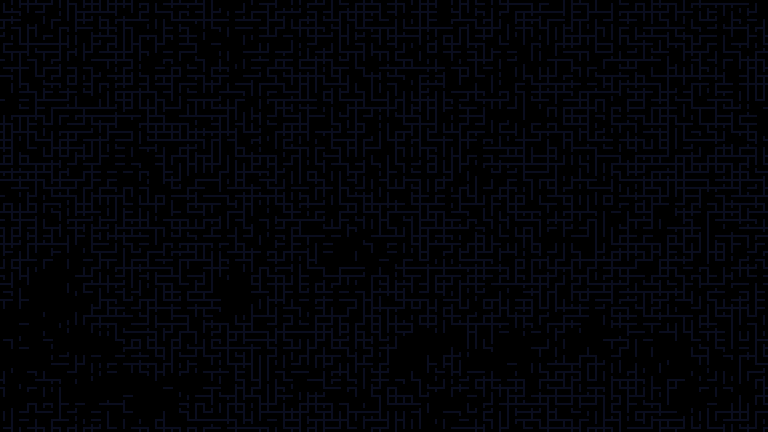
This pattern is drawn by a WebGL 1 fragment shader. Its source:

```glsl
precision highp float;

uniform vec2 u_resolution;

float hash(vec2 p) {
  vec3 q = fract(vec3(p.xyx) * vec3(0.1031, 0.1030, 0.0973));
  q += dot(q, q.yzx + 33.33);
  return fract((q.x + q.y) * q.z);
}

float noise(vec2 p) {
  vec2 i = floor(p), f = fract(p);
  f = f * f * (3.0 - 2.0 * f);
  return mix(mix(hash(i), hash(i + vec2(1.0, 0.0)), f.x),
             mix(hash(i + vec2(0.0, 1.0)), hash(i + 1.0), f.x), f.y);
}

// Wide, flat patches where the circuit thins out
float density(vec2 p) {
  float n = 0.6 * noise(p / vec2(11.0, 6.0) + 7.3)
          + 0.4 * noise(p / vec2(4.5, 2.5) + 31.7);
  return smoothstep(0.12, 0.48, n);
}

// Trace running from the cell centre towards one side
float arm(vec2 p, vec2 dir, float reach, float pixel) {
  float along = dot(p, dir);
  float across = abs(dot(p, vec2(-dir.y, dir.x)));
  float d = max(across, max(-along, along - reach)) - 0.094;
  return clamp(0.5 - d / pixel, 0.0, 1.0);
}

void main() {
  float rows = 54.0;
  float pixel = rows / u_resolution.y;
  vec2 grid = gl_FragCoord.xy * pixel;
  vec2 cell = floor(grid);
  vec2 p = fract(grid) - 0.5;

  float trace = 0.0;
  for (int k = 0; k < 4; k++) {
    float turn = k < 2 ? 1.0 : -1.0;
    bool upright = k == 1 || k == 3;
    vec2 dir = turn * (upright ? vec2(0.0, 1.0) : vec2(1.0, 0.0));

    // Both neighbours share the random value of their common edge
    vec2 edge = cell + 0.5 * dir;
    float chance = density(edge) * (upright ? 0.40 : 0.54);
    float linked = step(hash(edge * 2.0 + 17.0), chance);

    // Loose upright ticks stop inside their own cell
    float tick = upright ? step(hash(cell + dir * 0.3 + 211.0), 0.27 * density(cell)) : 0.0;
    float reach = linked > 0.5 ? 1.0 : 0.38;
    trace = max(trace, max(linked, tick) * arm(p, dir, reach, pixel));
  }

  vec3 navy = vec3(0.05, 0.07, 0.155);
  gl_FragColor = vec4(navy * trace, 1.0);
}
```
